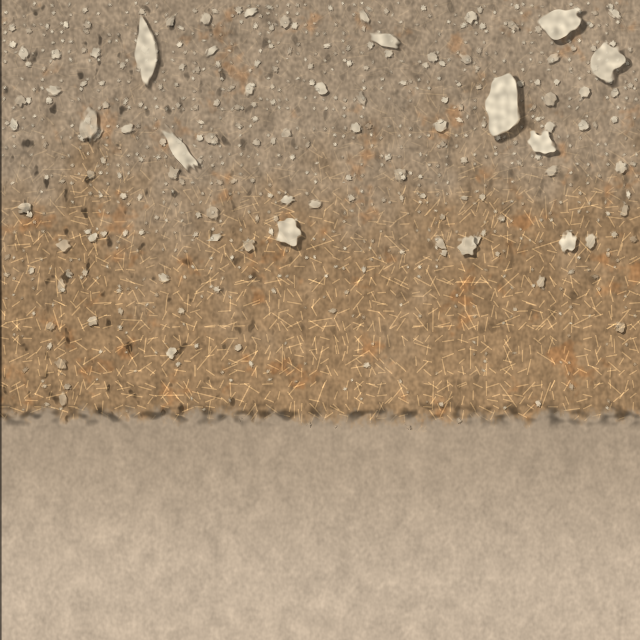
Give the GLSL for this texture, as a three.js fragment shader.

```glsl
varying vec2 vUv;

#define PATH_EDGE 0.352
#define EDGE_FRAY 0.035
#define GRAIN_SCALE 30.0
#define GRAIN_CONTRAST 0.30
#define PEBBLE_DENSITY 0.42
#define STRAW_STRENGTH 0.36
#define SHADOW_SHIFT vec2(0.35, -0.30)
#define SOIL_GREY vec3(0.62, 0.545, 0.455)
#define SOIL_BROWN vec3(0.61, 0.495, 0.365)
#define PATH_FAR vec3(0.67, 0.595, 0.505)
#define PATH_NEAR vec3(0.775, 0.70, 0.61)
#define STONE_PALE vec3(0.89, 0.84, 0.74)

vec2 hash2(vec2 p) {
  vec3 h = fract(vec3(p.xyx) * vec3(0.1031, 0.1030, 0.0973));
  h += dot(h, h.yzx + 33.33);
  return fract((h.xx + h.yz) * h.zy);
}

mat2 rotation(float a) {
  float c = cos(a), s = sin(a);
  return mat2(c, s, -s, c);
}

float corner(vec2 cell, vec2 offset) {
  return dot(hash2(cell + offset) * 2.0 - 1.0, -offset);
}

float gradientNoise(vec2 p) {
  vec2 i = floor(p), f = fract(p);
  vec2 u = f * f * f * (f * (f * 6.0 - 15.0) + 10.0);
  vec2 g00 = hash2(i) * 2.0 - 1.0;
  vec2 g10 = hash2(i + vec2(1.0, 0.0)) * 2.0 - 1.0;
  vec2 g01 = hash2(i + vec2(0.0, 1.0)) * 2.0 - 1.0;
  vec2 g11 = hash2(i + 1.0) * 2.0 - 1.0;
  float low = mix(dot(g00, f), dot(g10, f - vec2(1.0, 0.0)), u.x);
  float high = mix(dot(g01, f - vec2(0.0, 1.0)), dot(g11, f - 1.0), u.x);
  return mix(low, high, u.y);
}

float fbm(vec2 p) {
  float sum = 0.0, amp = 0.6;
  for (int i = 0; i < 4; i++) {
    sum += amp * gradientNoise(p);
    p = rotation(0.6) * p * 2.03 + 17.3;
    amp *= 0.68;
  }
  return sum;
}

// Coverage of a ragged, rotated ellipse
float chunk(vec2 p, vec2 size, float turn, float seed) {
  vec2 q = rotation(turn) * p / size;
  float d = length(q) - 1.0 + 0.65 * gradientNoise(q * 1.4 + seed);
  float soft = 0.0018 / min(size.x, size.y);
  return 1.0 - smoothstep(-soft, soft, d);
}

void stone(inout vec3 col, vec2 p, vec2 centre, vec2 size, float turn, float tone) {
  float seed = dot(centre, vec2(131.0, 77.0));
  vec2 q = p - centre;
  float shade = chunk(q - SHADOW_SHIFT * min(size.x, size.y), size * 1.08, turn, seed);
  float body = chunk(q, size, turn, seed);
  col *= 1.0 - 0.42 * shade * (1.0 - body);
  vec3 face = STONE_PALE * (1.0 + 0.35 * gradientNoise(q * 75.0 + seed));
  col = mix(col, face, body * tone);
}

void main() {
  vec2 p = vUv;
  float patches = fbm(p * 4.0 + 3.0);
  float grain = fbm(p * vec2(1.15, 0.9) * GRAIN_SCALE);
  float fine = gradientNoise(p * vec2(170.0, 140.0));
  float above = p.y - PATH_EDGE + EDGE_FRAY * (grain + 0.6 * patches);
  float soil = smoothstep(-0.014, 0.014, above);

  // Worn path, lighter towards the bottom
  vec3 path = mix(PATH_NEAR, PATH_FAR, smoothstep(0.06, PATH_EDGE, p.y));
  path *= 1.0 + 0.16 * grain + 0.09 * fine + 0.05 * patches;

  // Brown litter fading upwards into grey earth
  float litter = 1.0 - smoothstep(0.43, 0.82, p.y + 0.45 * patches - 0.08 * p.x);
  vec3 earth = mix(SOIL_GREY, SOIL_BROWN, litter);
  earth *= 1.0 + GRAIN_CONTRAST * grain + 0.22 * fine + 0.12 * patches;
  vec3 col = mix(path, earth, soil);
  col = mix(col, col * vec3(1.08, 0.95, 0.83), 0.7 * smoothstep(0.12, 0.4, fbm(p * 13.0 + 41.0)) * soil);

  // Dark pits, denser at the left, and a broken shadow along the edge
  float pits = smoothstep(0.24, 0.50, gradientNoise(p * vec2(62.0, 38.0) + 9.0) + 0.25 * fine);
  col *= 1.0 - pits * soil * mix(0.48, 0.20, smoothstep(0.15, 0.6, p.x));
  float rim = exp(-pow((p.y - PATH_EDGE - 0.012 * patches) / 0.014, 2.0));
  col *= 1.0 - 0.42 * rim * smoothstep(-0.12, 0.32, gradientNoise(p * vec2(48.0, 75.0)));

  // Straw threads
  for (int i = 0; i < 4; i++) {
    float scale = 17.0 + 13.0 * float(i);
    vec2 g = p * scale + float(i) * 7.7;
    vec2 r = hash2(floor(g) + 53.0);
    vec2 q = rotation(r.x * 3.14159) * (fract(g) - 0.5);
    float d = length(vec2(max(abs(q.x) - 0.15 - 0.25 * r.y, 0.0), q.y)) / scale;
    float thread = (1.0 - smoothstep(0.0003, 0.0018, d)) * step(0.4, r.y);
    col += thread * soil * STRAW_STRENGTH * (0.25 + litter) * vec3(0.36, 0.30, 0.20);
  }

  // Scattered pebbles, most of them high up
  for (int i = 0; i < 3; i++) {
    float scale = 17.0 * exp2(float(i));
    vec2 cell = floor(p * scale);
    vec2 r = hash2(cell + 19.0 * float(i)), s = hash2(cell + 101.0);
    float chance = PEBBLE_DENSITY * smoothstep(PATH_EDGE, 0.95, p.y) + 0.05;
    float tone = step(s.x, chance) * soil * (0.30 + 0.55 * r.y);
    vec2 size = (0.09 + 0.09 * vec2(r.x, s.y)) / scale;
    if (tone > 0.02) stone(col, p, (cell + 0.3 + 0.4 * r) / scale, size, r.y * 6.28, tone);
  }

  // Large stones
  stone(col, p, vec2(0.228, 0.920), vec2(0.015, 0.047), -0.08, 0.85);
  stone(col, p, vec2(0.785, 0.835), vec2(0.027, 0.043), 0.12, 0.95);
  stone(col, p, vec2(0.875, 0.965), vec2(0.032, 0.022), -0.25, 0.90);
  stone(col, p, vec2(0.948, 0.902), vec2(0.023, 0.028), 0.50, 0.80);
  stone(col, p, vec2(0.281, 0.766), vec2(0.011, 0.034), -0.65, 0.85);
  stone(col, p, vec2(0.846, 0.776), vec2(0.021, 0.017), 0.40, 0.95);
  stone(col, p, vec2(0.450, 0.638), vec2(0.020, 0.019), 0.70, 0.85);
  stone(col, p, vec2(0.602, 0.938), vec2(0.020, 0.011), 0.30, 0.80);
  stone(col, p, vec2(0.139, 0.805), vec2(0.013, 0.023), 0.20, 0.60);
  stone(col, p, vec2(0.730, 0.616), vec2(0.014, 0.014), 0.00, 0.75);
  stone(col, p, vec2(0.887, 0.622), vec2(0.011, 0.015), 0.30, 0.90);

  // Dark border at the left
  col *= mix(0.45, 1.0, smoothstep(0.001, 0.004, p.x));
  gl_FragColor = vec4(clamp(col, 0.0, 1.0), 1.0);
}
```
